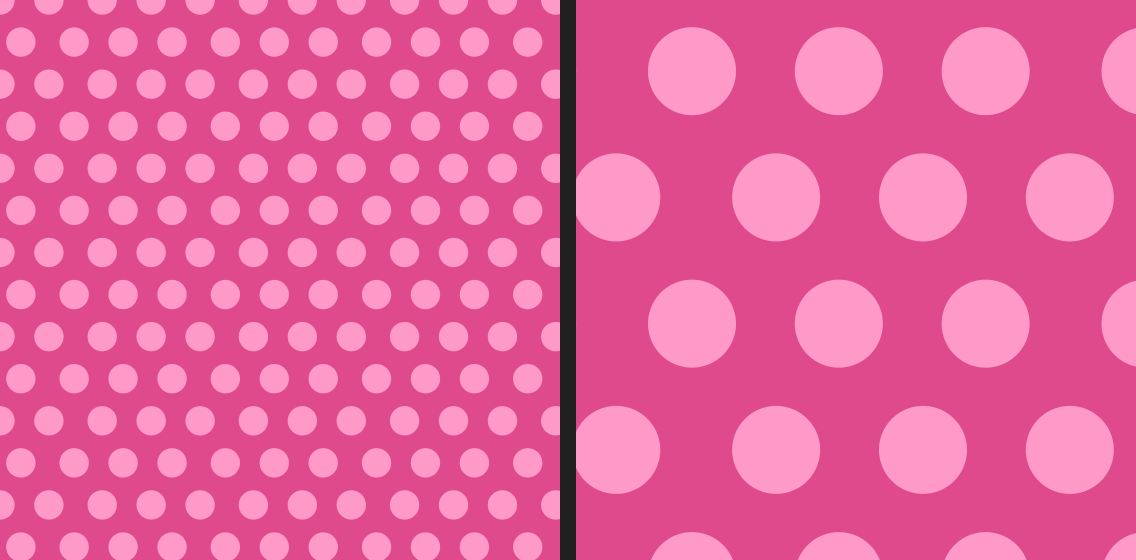
Left: the whole. Right: its middle third, enlarged.
A Shadertoy shader for this pattern:

```glsl
// Pink polka dots in staggered rows, with every third gap slightly wider.

const vec3 GROUND = vec3(0.87, 0.29, 0.55);
const vec3 DOT = vec3(1.00, 0.60, 0.78);

const float ROW_PITCH = 0.07514;
const float GROUP_WIDTH = 0.26997;  // three dots and their gaps
const float NARROW_GAP = 0.0874;    // spacing of centres inside a group
const float FIRST_DOT = 0.1324;     // first centre of a group in even offset rows
const float ROW_SHIFT = 0.0501;     // sideways shift of alternate rows
const float DOT_RADIUS = 0.0262;

// Signed offset to the nearest copy of a point repeated every period.
float wrapOffset(float x, float period) {
    return x - period * floor(x / period + 0.5);
}

// Distance to the edge of the nearest dot; rows are counted from the top.
float dotRows(vec2 p, float radius) {
    float row = floor(p.y / ROW_PITCH + 0.5);
    float dy = p.y - row * ROW_PITCH;
    float x = p.x - FIRST_DOT - ROW_SHIFT * (1.0 - mod(row, 2.0));
    float nearest = 1.0;
    for (int i = 0; i < 3; i++) {
        float dx = wrapOffset(x - float(i) * NARROW_GAP, GROUP_WIDTH);
        nearest = min(nearest, length(vec2(dx, dy)));
    }
    return nearest - radius;
}

// Soft coverage of a shape across one pixel.
float coverage(float dist, float pixel) {
    return clamp(0.5 - dist / pixel, 0.0, 1.0);
}

void mainImage(out vec4 fragColor, in vec2 fragCoord) {
    float pixel = 1.0 / iResolution.y;
    vec2 p = vec2(fragCoord.x, iResolution.y - fragCoord.y) * pixel;
    float ink = coverage(dotRows(p, DOT_RADIUS), pixel);
    fragColor = vec4(mix(GROUND, DOT, ink), 1.0);
}
```
